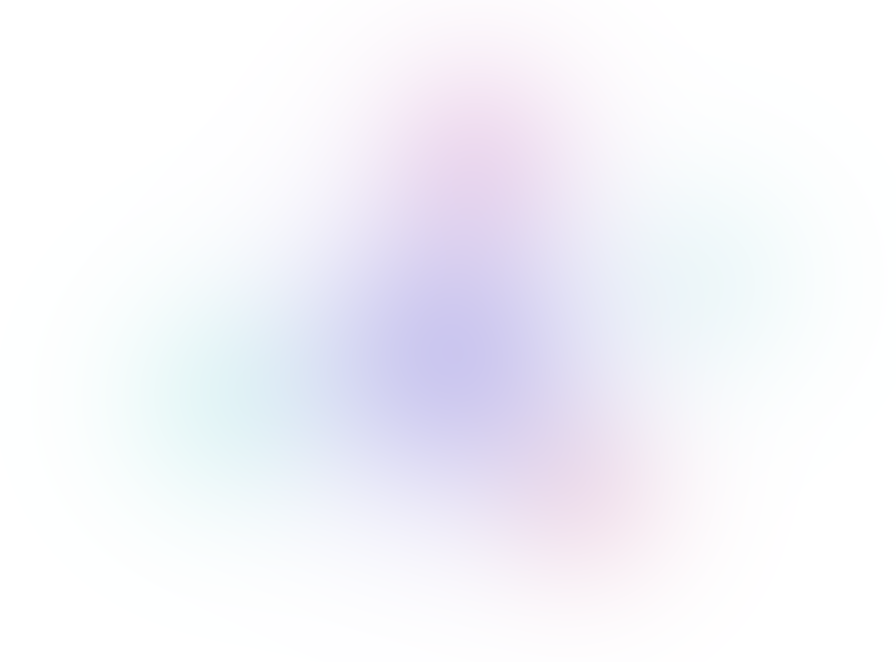
Write a Shadertoy shader that draws this background.

```glsl
// Soft pastel aurora on white: a violet core with pink, teal and rose clouds.
// Each cloud is a Gaussian falloff that takes a little tint out of the white,
// so overlapping clouds blend smoothly without any visible edge.

// Gaussian falloff around a centre, in units of the canvas height
float cloud(vec2 p, vec2 centre, float radius) {
    vec2 d = (p - centre) / radius;
    return exp(-dot(d, d));
}

void mainImage(out vec4 fragColor, in vec2 fragCoord) {
    // Centred coordinates, one unit per canvas height
    vec2 p = (fragCoord - 0.5 * iResolution.xy) / iResolution.y;

    vec3 color = vec3(1.0);

    // Violet core
    color -= vec3(0.200, 0.215, 0.060) * cloud(p, vec2(0.002, -0.038), 0.229);

    // Pink plume above, rose glow below right
    color -= vec3(0.045, 0.115, 0.055) * cloud(p, vec2(0.046, 0.270), 0.170);
    color -= vec3(0.028, 0.085, 0.060) * cloud(p, vec2(0.205, -0.250), 0.157);

    // Teal wings: stronger on the left, fainter on the right
    color -= vec3(0.095, 0.025, 0.030) * cloud(p, vec2(-0.333, -0.103), 0.178);
    color -= vec3(0.060, 0.022, 0.020) * cloud(p, vec2(0.390, 0.077), 0.176);

    fragColor = vec4(clamp(color, 0.0, 1.0), 1.0);
}
```
